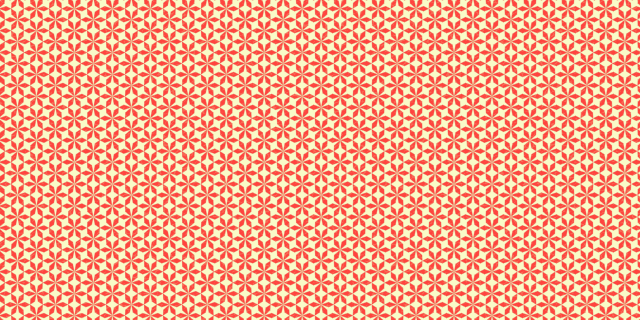
A WebGL 1 fragment shader for this pattern:

```glsl
precision highp float;
// Six-petalled red flowers on cream, packed in a hexagonal lattice.
// Each flower folds into one kite-shaped petal; neighbouring tips meet
// between flowers, and cellular noise scuffs the red ink.
uniform vec2 u_resolution;

vec2 hash2(vec2 p) {
  return fract(sin(vec2(dot(p, vec2(127.1, 311.7)), dot(p, vec2(269.5, 183.3)))) * 4375.85);
}

// Distance to the nearest scattered point
float cellular(vec2 p) {
  vec2 cell = floor(p), f = fract(p);
  float nearest = 2.0;
  for (int j = -1; j <= 1; j++) {
    for (int i = -1; i <= 1; i++) {
      vec2 o = vec2(float(i), float(j));
      nearest = min(nearest, length(o + hash2(cell + o) - f));
    }
  }
  return nearest;
}

// Offset from the nearest flower centre; centres in a column are 1 apart
vec2 hexLattice(vec2 p) {
  vec2 period = vec2(1.7320508, 1.0);
  vec2 a = mod(p + 0.5 * period, period) - 0.5 * period;
  vec2 b = mod(p, period) - 0.5 * period;
  return dot(a, a) < dot(b, b) ? a : b;
}

// Signed distance to six kites, each reaching a corner of the hexagon
float flower(vec2 p) {
  p = abs(p);
  vec2 mirror = vec2(-0.5, 0.8660254);
  p -= 2.0 * max(dot(p, mirror), 0.0) * mirror;
  p.y = abs(p.y);
  float tip = 0.575;
  vec2 shoulder = vec2(0.345, 0.117);
  vec2 inner = normalize(vec2(-shoulder.y, shoulder.x));
  vec2 outer = normalize(vec2(shoulder.y, tip - shoulder.x));
  return max(dot(p, inner), dot(p - vec2(tip, 0.0), outer));
}

void main() {
  vec2 uv = gl_FragCoord.xy / u_resolution.y;
  float rows = 14.6;
  vec2 p = (uv - vec2(0.885, 0.87)) * rows;
  vec2 local = hexLattice(p);
  float d = flower(local);
  float soft = 0.8 * rows / u_resolution.y;
  float ink = 1.0 - smoothstep(-soft, soft, d);

  // Slanted scuffs differ from petal to petal
  vec2 grain = vec2(p.x + 0.6 * p.y, p.y - 0.6 * p.x) * vec2(5.0, 9.0);
  float scuff = smoothstep(0.42, 0.88, cellular(grain));
  vec3 red = mix(vec3(1.0, 0.265, 0.245), vec3(0.97, 0.42, 0.33), scuff);
  vec3 cream = vec3(0.975, 0.985, 0.785);
  vec3 color = mix(cream, red, ink);

  // Slightly dulled petal rims and flower hearts
  color *= 1.0 - vec3(0.14, 0.06, 0.06) * ink * (1.0 - ink);
  float heart = 1.0 - smoothstep(0.02, 0.12, length(local));
  color = mix(color, vec3(0.93, 0.72, 0.55), 0.65 * heart);
  gl_FragColor = vec4(color, 1.0);
}
```
